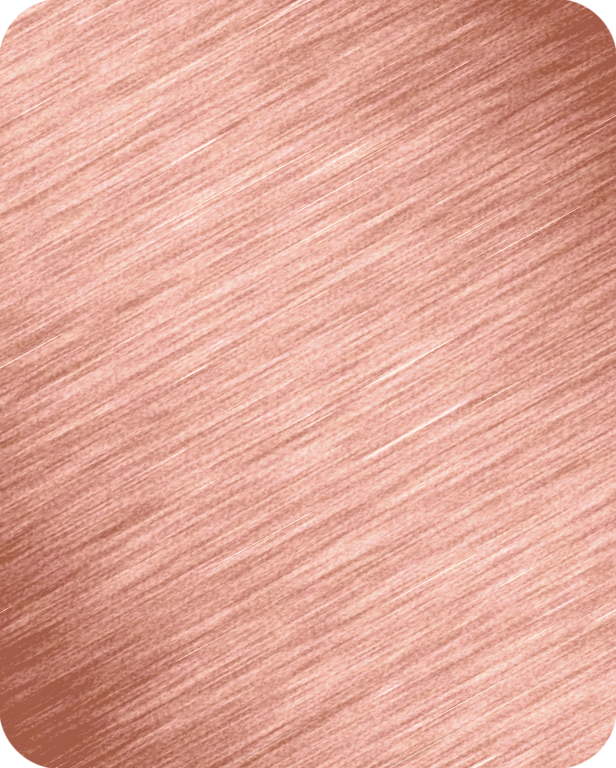
Reproduce this texture procedurally as a Shadertoy shader.

```glsl
#define BRUSH_ANGLE 0.505
#define CORNER_RADIUS 0.08
#define BASE_TONE 0.535
#define EDGE_FALLOFF 2.2
#define FINE_STREAKS 0.44
#define MEDIUM_STREAKS 0.26
#define BROAD_STREAKS 0.12
#define GRAIN 0.34
#define GLINTS 0.55
#define SCRATCH_COUNT 14
#define SCRATCH_WIDTH 0.0011

const vec3 COPPER_DARK = vec3(0.73, 0.46, 0.39);
const vec3 COPPER_MID = vec3(0.945, 0.715, 0.66);
const vec3 COPPER_LIGHT = vec3(0.995, 0.94, 0.91);
const vec3 SCRATCH_CREAM = vec3(1.0, 0.96, 0.91);

float hash(vec2 p) {
    return fract(sin(dot(p, vec2(127.1, 311.7))) * 43758.5453);
}

// One row of smooth random values, shifted so that rows never line up
float rowNoise(float x, float row) {
    x += 37.0 * hash(vec2(row, 9.3));
    float cell = floor(x);
    float f = smoothstep(0.0, 1.0, x - cell);
    return mix(hash(vec2(cell, row)), hash(vec2(cell + 1.0, row)), f);
}

// Noise stretched along x by the ratio of the two frequencies
float streakNoise(vec2 p, vec2 frequency) {
    p *= frequency;
    float row = floor(p.y);
    float f = smoothstep(0.0, 1.0, p.y - row);
    return mix(rowNoise(p.x, row), rowNoise(p.x, row + 1.0), f);
}

// Long, thin, tapering scratches scattered along the brushing direction
float scratches(vec2 p) {
    float total = 0.0;
    for (int i = 0; i < SCRATCH_COUNT; i++) {
        float id = float(i);
        float slot = (id + hash(vec2(id, 5.1))) / float(SCRATCH_COUNT) - 0.5;
        vec2 centre = vec2(hash(vec2(id, 1.7)) - 0.5, 1.1 * slot);
        float halfLength = mix(0.14, 0.42, hash(vec2(id, 8.9)));
        float strength = mix(0.25, 0.95, pow(hash(vec2(id, 3.3)), 2.0));
        vec2 offset = p - centre;
        float across = offset.y / SCRATCH_WIDTH;
        float taper = 1.0 - smoothstep(0.1, 1.0, abs(offset.x) / halfLength);
        total += strength * taper * exp(-across * across);
    }
    return total * mix(0.6, 1.2, streakNoise(p + 3.0, vec2(18.0, 120.0)));
}

vec3 copper(float tone) {
    vec3 shadow = mix(COPPER_DARK, COPPER_MID, max(tone, -0.2) * 2.0);
    vec3 light = mix(COPPER_MID, COPPER_LIGHT, min(tone, 1.0) * 2.0 - 1.0);
    return tone < 0.5 ? shadow : light;
}

float roundedBox(vec2 p, vec2 halfSize, float radius) {
    vec2 d = abs(p) - halfSize + radius;
    return length(max(d, 0.0)) + min(max(d.x, d.y), 0.0) - radius;
}

void mainImage(out vec4 fragColor, in vec2 fragCoord) {
    vec2 halfSize = 0.5 * iResolution.xy / iResolution.y;
    vec2 p = fragCoord / iResolution.y - halfSize;
    float c = cos(BRUSH_ANGLE), s = sin(BRUSH_ANGLE);
    vec2 q = vec2(c * p.x + s * p.y, c * p.y - s * p.x);

    // Soft sheen running from the upper left to the lower right
    float sheen = dot(p, vec2(0.81, 0.585)) - 0.02;
    float tone = BASE_TONE - EDGE_FALLOFF * sheen * sheen;

    // Brushed streaks and fine grain
    tone += FINE_STREAKS * (streakNoise(q, vec2(16.0, 350.0)) - 0.5);
    tone += MEDIUM_STREAKS * (streakNoise(q + 1.3, vec2(8.0, 190.0)) - 0.5);
    tone += BROAD_STREAKS * (streakNoise(q + 2.1, vec2(3.0, 45.0)) - 0.5);
    tone += GRAIN * (streakNoise(q + 4.7, vec2(300.0, 480.0)) - 0.5);
    tone += GLINTS * smoothstep(0.82, 1.0, streakNoise(q + 6.2, vec2(10.0, 330.0)));

    // Colour, with a faint drift between pink and orange
    vec3 color = copper(tone);
    float drift = streakNoise(q + 8.4, vec2(30.0, 150.0)) - 0.5;
    color += drift * vec3(0.0, -0.008, 0.025);
    color = mix(color, SCRATCH_CREAM, clamp(scratches(q), 0.0, 1.0));

    // White outside the rounded corners
    float pixel = 1.0 / iResolution.y;
    float outside = smoothstep(-pixel, pixel, roundedBox(p, halfSize + pixel, CORNER_RADIUS));
    fragColor = vec4(mix(color, vec3(1.0), outside), 1.0);
}
```
